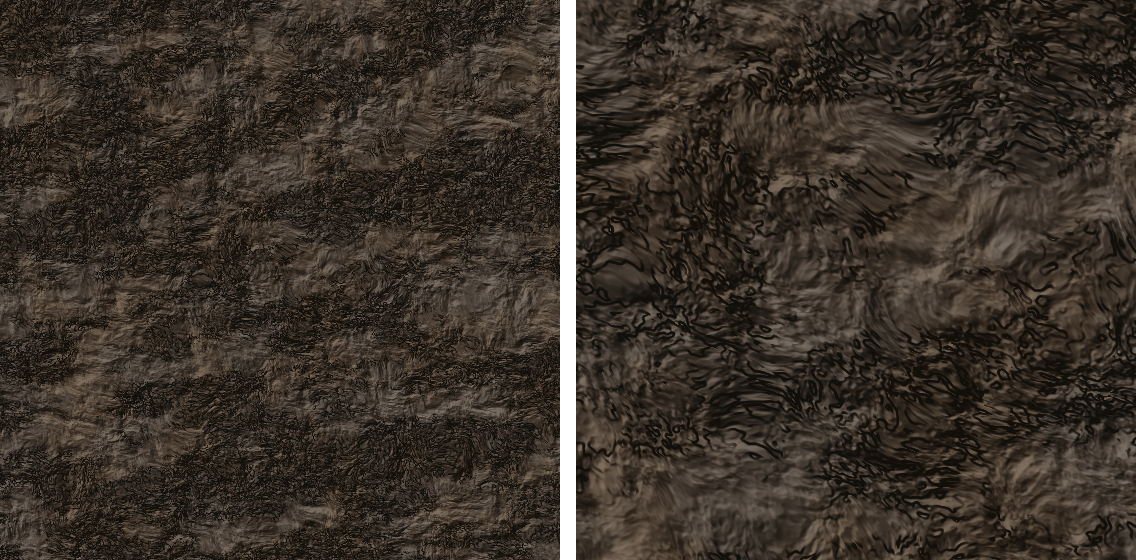
Left: the whole. Right: its middle third, enlarged.
Reproduce this texture procedurally as a three.js fragment shader.

```glsl
varying vec2 vUv;

const vec3 CREVICE = vec3(0.068, 0.058, 0.040);
const vec3 UMBER = vec3(0.235, 0.195, 0.160);
const vec3 PALE_STONE = vec3(0.450, 0.400, 0.350);
const vec3 WARM_TINT = vec3(1.02, 0.99, 0.95);
const vec3 GREY_TINT = vec3(0.98, 1.00, 1.03);

const float STRATA_TILT = 0.12;
const vec2 STRATA_SCALE = vec2(3.0, 8.5);
const float WARP_SCALE = 8.0;
const float WARP_AMOUNT = 0.018;
const vec2 GRAIN_STRETCH = vec2(1.0, 1.2);
const float GRAIN_SHEAR = 0.35;
const float RELIEF_SCALE = 25.0;
const float RELIEF_STRENGTH = 0.015;
const float CRACK_SCALE = 12.0;
const float CRACK_SPACING = 0.38;
const float CRACK_WIDTH = 0.0014;
const float CRACK_BREAK_SCALE = 55.0;
const float SLOPE_STEP = 0.0009;
const vec2 LIGHT_DIRECTION = vec2(-0.6, 0.8);
const float PALE_TONE = 0.315;
const float DARK_TONE = 0.205;

vec2 randomGradient(vec2 cell) {
  float angle = 6.2832 * fract(sin(dot(cell, vec2(127.1, 311.7))) * 43758.5);
  return vec2(cos(angle), sin(angle));
}

// Gradient noise, roughly -1 to 1
float gradientNoise(vec2 p) {
  vec2 cell = floor(p);
  vec2 f = fract(p);
  vec2 u = f * f * f * (f * (f * 6.0 - 15.0) + 10.0);
  float a = dot(randomGradient(cell), f);
  float b = dot(randomGradient(cell + vec2(1.0, 0.0)), f - vec2(1.0, 0.0));
  float c = dot(randomGradient(cell + vec2(0.0, 1.0)), f - vec2(0.0, 1.0));
  float d = dot(randomGradient(cell + 1.0), f - 1.0);
  return 1.4 * mix(mix(a, b, u.x), mix(c, d, u.x), u.y);
}

float fbm(vec2 p, int octaves, float gain) {
  float sum = 0.0;
  float amplitude = 1.0;
  for (int i = 0; i < 6; i++) {
    if (i >= octaves) break;
    sum += amplitude * gradientNoise(p);
    p = p * 2.03 + vec2(7.3, 3.9);
    amplitude *= gain;
  }
  return sum;
}

vec2 warp(vec2 p) {
  vec2 q = p * WARP_SCALE;
  return p + WARP_AMOUNT * vec2(fbm(q, 3, 0.5), fbm(q + 17.4, 3, 0.5));
}

// Folded ridges; fine octaves grow with roughness
float reliefHeight(vec2 p, float roughness) {
  float height = 0.0;
  float amplitude = 1.0;
  p *= RELIEF_SCALE;
  for (int i = 0; i < 4; i++) {
    float n = gradientNoise(p);
    float ridge = 0.7 - sqrt(n * n + 0.003);
    height += amplitude * mix(n, ridge, 0.6);
    p = p * 2.03 + vec2(5.1, 9.7);
    amplitude *= mix(0.44, 0.62, roughness);
  }
  return height;
}

// x: relief height, y: field whose contours become cracks
vec2 surface(vec2 p, float roughness) {
  vec2 q = warp(p);
  q.y += GRAIN_SHEAR * q.x;
  q *= GRAIN_STRETCH;
  return vec2(reliefHeight(q, roughness), fbm(q * CRACK_SCALE + 31.0, 5, 0.66));
}

void main() {
  float c = cos(STRATA_TILT);
  float s = sin(STRATA_TILT);
  vec2 p = mat2(c, -s, s, c) * vUv;

  // Tilted dark strata broken by patches
  float strata = fbm(p * STRATA_SCALE + 4.7, 6, 0.66);
  float patches = fbm(p * 7.0 + 53.0, 5, 0.65);
  float roughness = smoothstep(-0.75, 0.45, strata + 0.5 * patches);

  // Slopes by finite differences
  vec2 here = surface(p, roughness);
  vec2 dx = (surface(p + vec2(SLOPE_STEP, 0.0), roughness) - here) / SLOPE_STEP;
  vec2 dy = (surface(p + vec2(0.0, SLOPE_STEP), roughness) - here) / SLOPE_STEP;

  // Side light with glints on steep lit faces
  float slope = -dot(vec2(dx.x, dy.x), LIGHT_DIRECTION) * RELIEF_STRENGTH;
  float facing = slope / sqrt(1.0 + slope * slope);
  float glint = pow(max(facing, 0.0), 3.0) * roughness;
  float shade = 1.0 + 0.82 * facing + 0.45 * glint;

  // Thin broken cracks, dense in rough strata and scattered on pale stone
  float contour = abs(fract(here.y / CRACK_SPACING) - 0.5) * CRACK_SPACING;
  float crackDistance = contour / (length(vec2(dx.y, dy.y)) + 4.0);
  float crack = 1.0 - smoothstep(0.2 * CRACK_WIDTH, CRACK_WIDTH, crackDistance);
  float islands = roughness + 0.28 * fbm(p * vec2(11.0, 17.0) + 12.0, 3, 0.6);
  float breaks = smoothstep(-0.55, 0.15, gradientNoise(p * CRACK_BREAK_SCALE));
  float crackDepth = mix(0.10, 0.88, smoothstep(0.25, 0.70, islands)) * mix(0.35, 1.0, breaks);

  // Tone, streaks and colour
  float streaks = fbm(warp(p) * vec2(16.0, 34.0) + 71.0, 3, 0.6);
  float tone = mix(PALE_TONE, DARK_TONE, roughness) * shade;
  tone *= (1.0 + 0.10 * streaks - 0.05 * patches) * (1.0 - crack * crackDepth);
  vec3 color = mix(CREVICE, UMBER, clamp((tone - 0.06) / 0.175, 0.0, 1.0));
  color = mix(color, PALE_STONE, clamp((tone - 0.235) / 0.215, 0.0, 1.15));
  color *= mix(GREY_TINT, WARM_TINT, smoothstep(-0.5, 0.5, fbm(p * 9.0 + 90.0, 4, 0.6)));
  gl_FragColor = vec4(color, 1.0);
}
```
